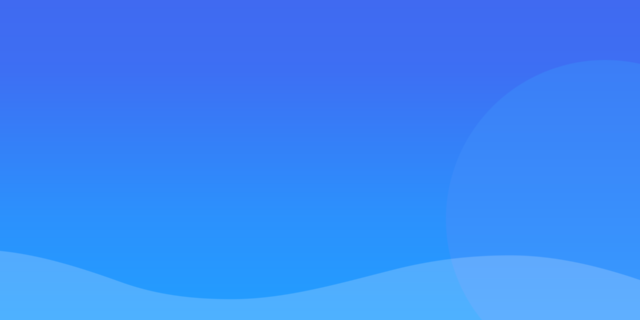
Reproduce this background procedurally as a WebGL 2 fragment shader.

```glsl
#version 300 es
precision highp float;

uniform vec2 u_resolution;
out vec4 fragColor;

// Vertical sky gradient, t runs from the top (0) to the bottom (1)
vec3 skyColor(float t) {
    vec3 indigo = mix(vec3(0.25, 0.415, 0.945), vec3(0.24, 0.435, 0.953), t / 0.22);
    vec3 blue = mix(vec3(0.24, 0.435, 0.953), vec3(0.172, 0.566, 0.99), (t - 0.22) / 0.447);
    vec3 azure = mix(vec3(0.172, 0.566, 0.99), vec3(0.13, 0.62, 1.0), (t - 0.667) / 0.333);
    return t < 0.22 ? indigo : t < 0.667 ? blue : azure;
}

// Cubic Hermite curve; each knot holds x, height and slope
float hermite(vec3 a, vec3 b, float x) {
    float width = b.x - a.x;
    float t = clamp((x - a.x) / width, 0.0, 1.0);
    float s = 1.0 - t;
    return mix(a.y, b.y, t * t * (3.0 - 2.0 * t))
         + width * t * s * (a.z * s - b.z * t);
}

float waveHeight(float x) {
    vec3 knots[6] = vec3[6](
        vec3(0.0, 0.216, -0.10), vec3(0.378, 0.1185, -0.36),
        vec3(0.724, 0.065, 0.0), vec3(1.237, 0.159, 0.25),
        vec3(1.594, 0.202, 0.0), vec3(2.0, 0.125, -0.34));
    float height = knots[0].y;
    for (int i = 0; i < 5; i++) {
        if (x >= knots[i].x) height = hermite(knots[i], knots[i + 1], x);
    }
    return height;
}

void main() {
    vec2 p = gl_FragCoord.xy / u_resolution * vec2(2.0, 1.0);
    float pixel = 1.0 / u_resolution.y;
    float depth = 1.0 - p.y;
    vec3 color = skyColor(depth);

    // Large pale disc on the right
    float disc = length(p - vec2(1.891, 0.315)) - 0.4975;
    vec3 discColor = mix(vec3(0.235, 0.49, 0.965), vec3(0.215, 0.61, 1.0), (depth - 0.19) / 0.81);
    color = mix(color, discColor, smoothstep(pixel, -pixel, disc));

    // Translucent white wave along the bottom
    float wave = p.y - waveHeight(p.x);
    color = mix(color, vec3(1.0), 0.2 * smoothstep(pixel, -pixel, wave));

    fragColor = vec4(color, 1.0);
}
```
